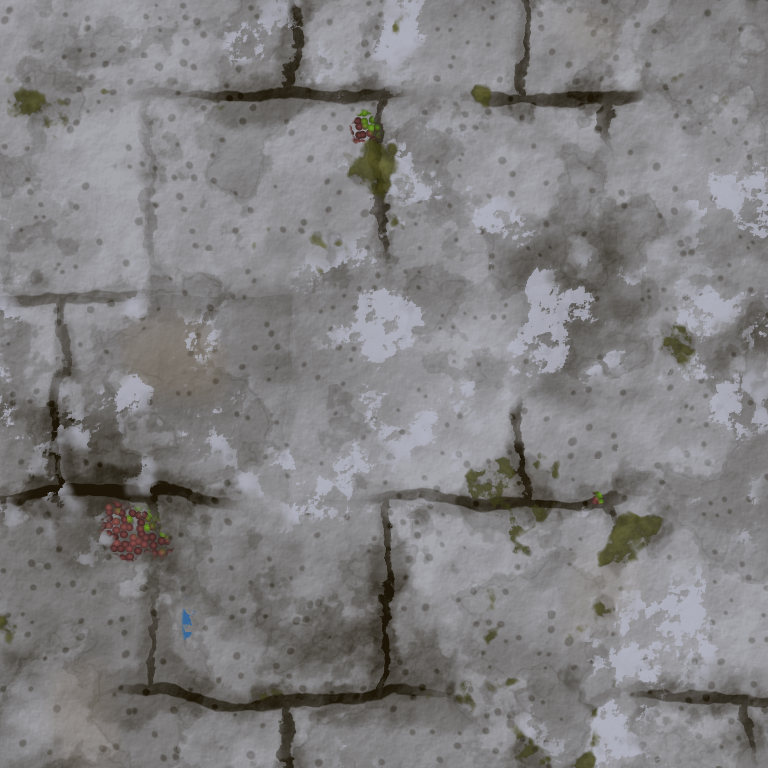
A WebGL 1 fragment shader for this texture:

```glsl
precision highp float;
uniform vec2 u_resolution;

const vec3 SOOT = vec3(0.21, 0.19, 0.15);
const vec3 PLASTER = vec3(0.60, 0.60, 0.62);
const vec3 MOSS = vec3(0.23, 0.23, 0.09);
const vec3 LICHEN = vec3(0.70, 0.71, 0.77);
const vec3 OCHRE = vec3(0.56, 0.49, 0.40);
const vec3 LEAF_RED = vec3(0.43, 0.25, 0.24);
const vec3 LEAF_GREEN = vec3(0.34, 0.48, 0.13);
const vec3 PAINT_BLUE = vec3(0.14, 0.38, 0.62);
const vec2 BLOCK = vec2(0.30, 0.262);      // block width, course height
const vec2 FIRST_JOINT = vec2(0.20, 0.09);
const float COURSE_SHIFT = 0.18;
const float CRACK_WIDTH = 0.0022;
const float DIRT_WIDTH = 0.024;
const float BASE_TONE = 0.80;
const vec2 LIGHT_STEP = vec2(-0.0018, 0.0022);

vec3 hash3(vec2 c) {
  vec3 h = fract(c.xyx * vec3(0.1031, 0.1030, 0.0973));
  h += dot(h, h.yxz + 33.33);
  return fract((h.xxy + h.yzz) * h.zyx);
}

// Cellular noise blended between neighbouring cells, signed
float softCells(vec2 p) {
  vec2 id = floor(p), f = p - id;
  float sum = 0.0, weights = 0.0;
  for (int y = -1; y <= 1; y++) {
    for (int x = -1; x <= 1; x++) {
      vec2 o = vec2(float(x), float(y));
      vec3 h = hash3(id + o + 100.0);
      vec2 d = o + 0.2 + 0.6 * h.xy - f;
      float w = exp(-5.0 * dot(d, d));
      sum += w * h.z;
      weights += w;
    }
  }
  return sum / weights - 0.5;
}

// Nearest cell: distance and random value
vec2 nearestCell(vec2 p) {
  vec2 id = floor(p), f = p - id;
  vec2 best = vec2(4.0, 0.0);
  for (int y = -1; y <= 1; y++) {
    for (int x = -1; x <= 1; x++) {
      vec2 o = vec2(float(x), float(y));
      vec3 h = hash3(id + o + 300.0);
      float d = length(o + 0.15 + 0.7 * h.xy - f);
      if (d < best.x) best = vec2(d, h.z);
    }
  }
  return best;
}

float layers(vec2 p) {
  float sum = 0.0, amp = 1.0;
  for (int i = 0; i < 5; i++) {
    sum += amp * softCells(p);
    p = mat2(1.68, 1.26, -1.26, 1.68) * p + 17.3;
    amp *= 0.56;
  }
  return sum;
}

vec2 sineWarp(vec2 p) {
  return sin(p.yx * 17.0 + vec2(0.4, 2.1)) + 0.5 * sin(p.yx * 41.0 + p * 23.0);
}

// Distance to the nearest joint, and a random value per block
vec2 masonry(vec2 p) {
  float course = (p.y - FIRST_JOINT.y) / BLOCK.y;
  float row = floor(course);
  float column = (p.x - FIRST_JOINT.x - COURSE_SHIFT * mod(row, 2.0)) / BLOCK.x;
  vec2 edge = abs(fract(vec2(column, course) + 0.5) - 0.5) * BLOCK;
  return vec2(min(edge.x * 1.25, edge.y), hash3(vec2(floor(column), row) + 40.0).x);
}

void main() {
  vec2 p = gl_FragCoord.xy / min(u_resolution.x, u_resolution.y);
  vec2 warped = p + 0.005 * sineWarp(p);

  // Weathering fields
  float cloud = layers(p * 4.0 + 3.0);
  float peel = layers(warped * 8.0 + 21.0);
  float stain = smoothstep(0.05, 0.5, layers(p * vec2(3.0, 4.2) + 31.0));
  float grain = layers(p * 26.0 + 57.0);
  float relief = grain - layers((p + LIGHT_STEP) * 26.0 + 57.0);
  float wear = smoothstep(-0.22, 0.2, softCells(p * 6.0 + 9.0));

  // Blocks, dirty joints and cracks
  vec2 wall = masonry(warped + 0.012 * vec2(peel, cloud));
  float crackLine = masonry(warped + 0.016 * vec2(grain, peel)).x;
  float crackWidth = CRACK_WIDTH * (1.0 + 1.6 * wear + 2.0 * grain);
  float crack = wear * (1.0 - smoothstep(crackWidth, crackWidth + 0.003, crackLine));
  float dirtEdge = wall.x + 0.035 * peel + 0.012 * grain;
  float dirt = (0.25 + 0.75 * wear) * (1.0 - smoothstep(DIRT_WIDTH - 0.012, DIRT_WIDTH + 0.006, dirtEdge));
  float decay = smoothstep(0.26, 0.40, layers(p * 6.5 + 71.0) + 0.2 * grain - 3.0 * wall.x);

  // Tone from soot to clean plaster
  float tone = BASE_TONE + 0.30 * cloud + 0.10 * (wall.y - 0.5);
  tone += 0.15 * (smoothstep(-0.04, 0.04, peel + 0.15 * grain) - 0.5);
  tone -= 0.10 * exp(-pow((peel + 0.12) / 0.03, 2.0));
  tone -= 0.30 * stain + 0.30 * dirt + 0.28 * decay;
  tone += (0.12 + 0.10 * stain) * grain + 0.30 * relief;
  vec2 pit = nearestCell(warped * 62.0);
  tone -= 0.32 * step(0.84, pit.y) * (1.0 - smoothstep(0.12, 0.34, pit.x - 0.2 * grain));
  tone -= 0.55 * crack;
  vec3 color = mix(SOOT, PLASTER, clamp(tone, -0.25, 1.12));

  // Ochre, moss and lichen
  color = mix(color, OCHRE, 0.35 * smoothstep(0.3, 0.5, softCells(p * 7.0 + 5.0)) * (1.0 - stain));
  color = mix(color, MOSS * (0.8 + grain), 0.75 * decay * smoothstep(0.0, 0.2, grain));
  float colony = smoothstep(0.12, 0.4, layers(p * 4.5 + 83.0));
  color = mix(color, LICHEN, 0.75 * colony * smoothstep(0.10, 0.24, grain + 0.4 * relief) * (1.0 - decay));

  // Small plants
  vec2 leaf = nearestCell(warped * 105.0);
  for (int i = 0; i < 3; i++) {
    float n = float(i);
    vec2 offset = p - fract(vec2(0.17, 0.31) + n * vec2(0.305, 0.52));
    float radius = 0.046 * exp2(-n);
    float tuft = 1.0 - smoothstep(0.75, 1.0, length(offset) / radius + 0.7 * grain);
    float green = smoothstep(0.4, 0.7, leaf.y * 0.5 + 0.45 * (offset.x + offset.y) / radius + 0.15 * n);
    vec3 foliage = mix(LEAF_RED, LEAF_GREEN, green) * (1.15 - 0.9 * leaf.x + 0.4 * (leaf.y - 0.5));
    color = mix(color, foliage, tuft * (1.0 - smoothstep(0.45, 0.65, leaf.x)));
  }

  // Flecks of old paint
  float paintArea = 1.0 - smoothstep(0.6, 1.0, length((p - vec2(0.247, 0.19)) / vec2(0.012, 0.04)));
  color = mix(color, PAINT_BLUE, 0.8 * paintArea * smoothstep(0.08, 0.16, grain));
  gl_FragColor = vec4(color, 1.0);
}
```
